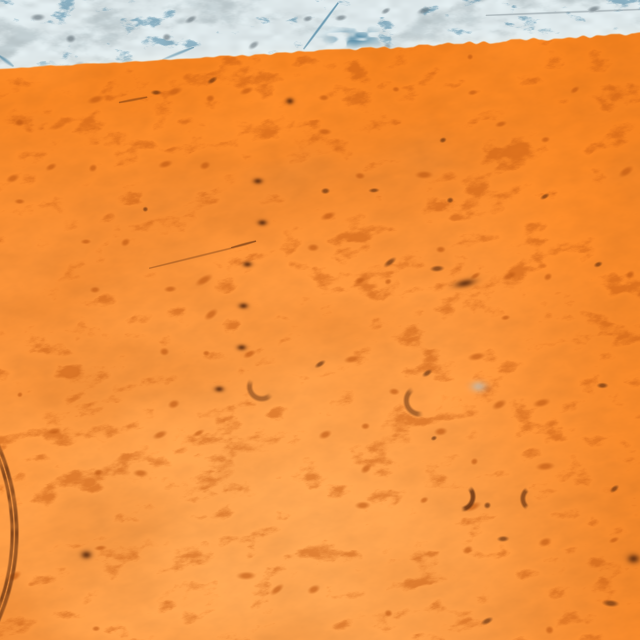
Give the GLSL for this texture, as a three.js fragment shader.

```glsl
// Worn orange painted floor below a slanted band of scuffed white paint.
// Layered noise gives the tone and stains; hashed cells scatter the specks,
// and distance functions draw the curved marks, scratches and paint edge.
varying vec2 vUv;

const vec3 ORANGE_DEEP = vec3(0.955, 0.505, 0.120);
const vec3 ORANGE_MID = vec3(0.970, 0.558, 0.205);
const vec3 ORANGE_PALE = vec3(0.990, 0.655, 0.335);
const vec3 STAIN = vec3(0.74, 0.34, 0.07);
const vec3 DIRT = vec3(0.33, 0.15, 0.05);
const vec3 WHITE_PAINT = vec3(0.865, 0.905, 0.915);
const vec3 GREY_PAINT = vec3(0.70, 0.75, 0.765);
const vec3 BLUE_SCUFF = vec3(0.22, 0.47, 0.60);
const float EDGE_LEFT = 0.893;
const float EDGE_SLOPE = 0.054;
const float SOFT = 0.0018;

float hash(vec2 p) {
  vec3 q = fract(vec3(p.xyx) * 0.1031);
  q += dot(q, q.yzx + 33.33);
  return fract((q.x + q.y) * q.z);
}

float noise(vec2 p) {
  vec2 i = floor(p), f = fract(p);
  f = f * f * (3.0 - 2.0 * f);
  return mix(mix(hash(i), hash(i + vec2(1.0, 0.0)), f.x),
             mix(hash(i + vec2(0.0, 1.0)), hash(i + vec2(1.0)), f.x), f.y);
}

float fbm(vec2 p) {
  float sum = 0.0, amp = 0.5;
  for (int i = 0; i < 5; i++) {
    sum += amp * noise(p);
    p = mat2(1.6, 1.2, -1.2, 1.6) * p + 7.3;
    amp *= 0.5;
  }
  return sum;
}

// Soft elliptical patch.
float patchAt(vec2 p, vec2 centre, vec2 size) {
  vec2 d = (p - centre) / size;
  return exp(-dot(d, d));
}

// Line with tapered ends.
float scratch(vec2 p, vec2 a, vec2 b, float width) {
  vec2 ab = b - a;
  float t = clamp(dot(p - a, ab) / dot(ab, ab), 0.0, 1.0);
  float taper = 0.35 + 0.65 * sin(3.1416 * t);
  return 1.0 - smoothstep(0.0, width * taper + SOFT, length(p - a - ab * t));
}

// Arc of a circle that fades out on both sides of its middle angle.
float arcMark(vec2 p, vec2 centre, float radius, float middle, float span, float width) {
  vec2 d = p - centre;
  float turn = acos(clamp(dot(normalize(d), vec2(cos(middle), sin(middle))), -1.0, 1.0));
  float line = 1.0 - smoothstep(width * 0.3, width + SOFT, abs(length(d) - radius));
  return line * (1.0 - smoothstep(span * 0.6, span, turn));
}

// One tilted speck in some of the cells of a grid.
float specks(vec2 p, float cells, float chance, float size, float seed) {
  vec2 g = p * cells, id = floor(g) + seed;
  vec2 offset = 0.25 + 0.5 * vec2(hash(id + 3.1), hash(id + 8.7));
  vec2 d = (fract(g) - offset) / cells;
  float tilt = 0.3 + 0.8 * (hash(id + 5.9) - 0.5);
  d = mat2(cos(tilt), -sin(tilt), sin(tilt), cos(tilt)) * d;
  d.x /= 1.0 + 1.4 * hash(id + 2.3);
  float r = size * (0.5 + 0.5 * hash(id + 6.1));
  return step(hash(id), chance) * (1.0 - smoothstep(r * 0.3, r + SOFT, length(d)));
}

vec3 orangeFloor(vec2 p) {
  vec2 along = vec2(p.x + 0.2 * p.y, p.y - 0.2 * p.x);
  float cloud = fbm(along * vec2(5.0, 8.0)) - 0.48;
  float grain = fbm(along * vec2(26.0, 48.0) + 11.0);
  vec3 col = mix(ORANGE_MID, ORANGE_DEEP, smoothstep(0.55, 0.96, p.y + 0.25 * cloud));
  float glow = patchAt(p, vec2(0.43, 0.13), vec2(0.46, 0.36));
  col = mix(col, ORANGE_PALE, clamp(glow * 0.85 + cloud * 0.5, 0.0, 1.0));
  col = mix(col, ORANGE_DEEP, 0.6 * smoothstep(0.7, 1.05, p.x + 0.2 * cloud));
  col *= 1.0 + 0.10 * cloud + 0.10 * (grain - 0.48);

  // Areas where brown wear gathers.
  float wear = patchAt(p, vec2(0.95, 0.49), vec2(0.07, 0.05))
    + patchAt(p, vec2(0.67, 0.47), vec2(0.03, 0.05))
    + patchAt(p, vec2(0.79, 0.76), vec2(0.06, 0.05))
    + patchAt(p, vec2(0.16, 0.27), vec2(0.07, 0.03))
    + patchAt(p, vec2(0.35, 0.28), vec2(0.04, 0.05))
    + patchAt(p, vec2(0.92, 0.11), vec2(0.07, 0.03))
    + patchAt(p, vec2(0.14, 0.41), vec2(0.06, 0.05));
  float stain = smoothstep(0.58, 0.82, grain + 0.16 * min(wear, 1.0) + 0.12 * cloud);
  col = mix(col, STAIN, 0.5 * stain);

  // Scattered specks, then the larger dark ones.
  col = mix(col, STAIN, 0.6 * specks(p, 17.0, 0.28, 0.006, 4.0));
  col = mix(col, DIRT, 0.6 * specks(p, 11.0, 0.16, 0.005, 31.0));
  float dots = 0.0;
  for (int i = 0; i < 6; i++) {
    float k = float(i);
    vec2 c = vec2(0.403 - 0.0022 * k * k + 0.01 * sin(k * 2.0), 0.717 - 0.065 * k);
    dots = max(dots, patchAt(p, c, vec2(0.007, 0.0045)));
  }
  dots = max(dots, patchAt(p, vec2(0.135, 0.133), vec2(0.008, 0.006)));
  dots = max(dots, patchAt(along, vec2(0.838, 0.412), vec2(0.016, 0.006)));
  dots = max(dots, patchAt(p, vec2(0.990, 0.127), vec2(0.009, 0.007)));
  dots = max(dots, patchAt(p, vec2(0.453, 0.842), vec2(0.006, 0.005)));
  col = mix(col, DIRT, 0.8 * dots);
  col = mix(col, GREY_PAINT, 0.6 * patchAt(p, vec2(0.748, 0.396), vec2(0.012, 0.008)));

  // Hooked marks, the double arc at the left and thin scratches.
  float hooks = 0.6 * arcMark(p, vec2(0.409, 0.396), 0.019, -2.2, 1.6, 0.0045);
  hooks = max(hooks, 0.65 * arcMark(p, vec2(0.656, 0.374), 0.021, -2.75, 1.5, 0.0045));
  hooks = max(hooks, arcMark(p, vec2(0.719, 0.224), 0.020, -0.35, 1.2, 0.004));
  hooks = max(hooks, 0.8 * arcMark(p, vec2(0.835, 0.221), 0.018, 3.14, 1.0, 0.004));
  float rough = 0.55 + 0.45 * noise(p * 90.0);
  hooks = max(hooks, rough * arcMark(p, vec2(-0.313, 0.167), 0.339, 0.0, 0.6, 0.003));
  hooks = max(hooks, rough * arcMark(p, vec2(-0.313, 0.167), 0.332, 0.0, 0.6, 0.0025));
  float lines = 0.45 * scratch(p, vec2(0.234, 0.581), vec2(0.385, 0.618), 0.001);
  lines = max(lines, 0.8 * scratch(p, vec2(0.362, 0.613), vec2(0.399, 0.623), 0.0015));
  lines = max(lines, 0.6 * scratch(p, vec2(0.187, 0.840), vec2(0.229, 0.848), 0.0015));
  return mix(col, DIRT, 0.75 * max(hooks, lines));
}

vec3 whiteBand(vec2 p, float height) {
  float mottle = fbm(p * vec2(18.0, 34.0) + 5.0);
  vec3 col = mix(WHITE_PAINT, GREY_PAINT, 0.75 * smoothstep(0.45, 0.75, mottle));
  col *= 0.97 + 0.07 * noise(p * vec2(60.0, 120.0));
  float scuff = smoothstep(0.62, 0.78, fbm(p * vec2(30.0, 60.0) + 21.0)) * 0.6;
  float blueArea = patchAt(p, vec2(0.555, 0.939), vec2(0.035, 0.013));
  scuff = max(scuff, blueArea * smoothstep(0.3, 0.6, noise(p * vec2(60.0, 130.0))));
  scuff = max(scuff, 0.8 * scratch(p, vec2(0.475, 0.924), vec2(0.528, 0.995), 0.0015));
  scuff = max(scuff, 0.7 * scratch(p, vec2(0.255, 0.907), vec2(0.302, 0.926), 0.002));
  scuff = max(scuff, 0.7 * scratch(p, vec2(0.0, 0.912), vec2(0.020, 0.897), 0.003));
  col = mix(col, BLUE_SCUFF, 0.85 * scuff);
  float grime = specks(p, 22.0, 0.4, 0.006, 12.0);
  grime = max(grime, 0.6 * scratch(p, vec2(0.76, 0.976), vec2(1.02, 0.986), 0.001));
  col = mix(col, vec3(0.38, 0.43, 0.46), 0.6 * grime);
  return mix(col, vec3(0.93, 0.94, 0.92), 0.6 * exp(-height * 150.0));
}

void main() {
  vec2 p = vUv;
  float ragged = (noise(vec2(p.x * 90.0, 2.0)) - 0.5) * mix(0.002, 0.007, p.x);
  float height = p.y - EDGE_LEFT - EDGE_SLOPE * p.x + ragged;
  vec3 col = mix(orangeFloor(p), whiteBand(p, max(height, 0.0)), smoothstep(-SOFT, SOFT, height));
  gl_FragColor = vec4(col, 1.0);
}
```
